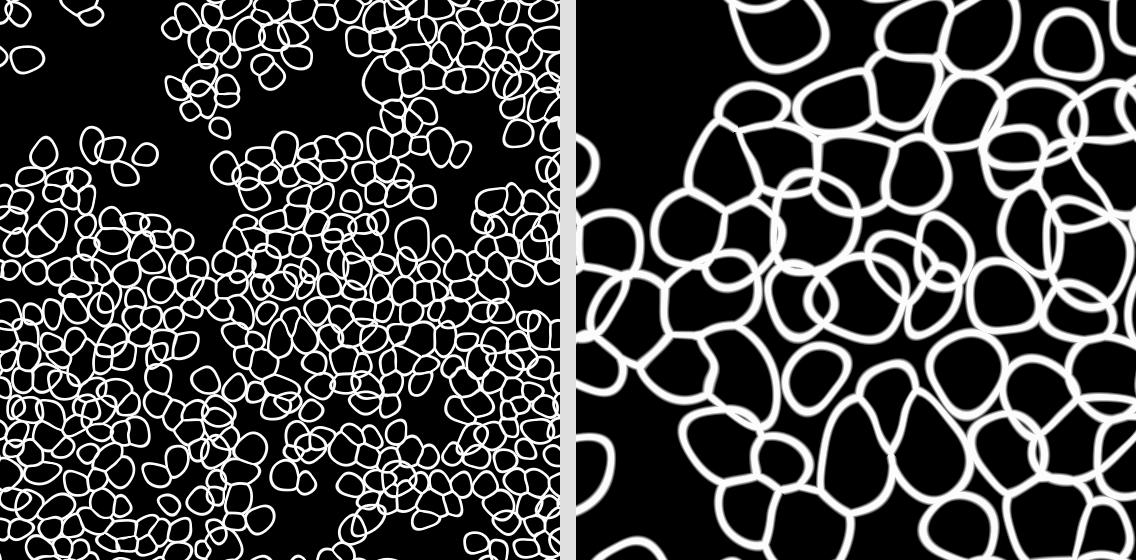
Left: the whole. Right: its middle third, enlarged.
A Shadertoy shader for this pattern:

```glsl
const float CELLS_ACROSS = 24.0;
const float LINE_HALF_WIDTH = 0.0025;
const float EDGE_SOFTNESS = 0.0009;
const float TAU = 6.2831853;
const vec3 BACKGROUND = vec3(0.0);
const vec3 OUTLINE = vec3(0.99);

float hash(vec2 p, float seed) {
    return fract(sin(dot(p, vec2(127.1, 311.7)) + seed * 74.7) * 43758.5453);
}

float valueNoise(vec2 p, float seed) {
    vec2 i = floor(p), f = fract(p);
    f = f * f * (3.0 - 2.0 * f);
    float low = mix(hash(i, seed), hash(i + vec2(1, 0), seed), f.x);
    float high = mix(hash(i + vec2(0, 1), seed), hash(i + vec2(1, 1), seed), f.x);
    return mix(low, high, f.y);
}

mat2 rotation(float angle) {
    float c = cos(angle), s = sin(angle);
    return mat2(c, -s, s, c);
}

// Chance that a grid site is occupied: empty patches and a sparse corner
float density(vec2 id) {
    vec2 fromCorner = id / CELLS_ACROSS - vec2(0.13, 0.87);
    float patches = smoothstep(0.1, 0.45, valueNoise(id * 0.37, 9.0));
    float corner = 0.65 * exp(-14.0 * dot(fromCorner, fromCorner));
    return 0.97 * patches - corner;
}

vec2 siteCentre(vec2 id) {
    float stagger = 0.5 * mod(id.y, 2.0);
    vec2 jitter = vec2(hash(id, 1.0), hash(id, 2.0));
    return id + vec2(stagger, 0.0) + mix(vec2(0.18), vec2(0.82), jitter);
}

// Approximate signed distance to a wobbly ellipse around the origin
float blobDistance(vec2 p, vec2 id) {
    float radius = mix(0.41, 0.68, hash(id, 3.0)) + 0.28 * step(0.97, hash(id, 4.0));
    float stretch = sqrt(mix(1.0, 1.55, hash(id, 5.0)));
    vec2 axes = radius * vec2(stretch, 1.0 / stretch);
    vec2 q = rotation(TAU * hash(id, 6.0)) * p / axes + 1e-4;
    float angle = atan(q.y, q.x);
    float phase = TAU * hash(id, 7.0);
    float wobble = 0.06 * sin(2.0 * angle + phase)
                 + 0.06 * sin(3.0 * angle - 2.0 * phase)
                 + 0.03 * sin(4.0 * angle + 3.0 * phase);
    float k = length(q) * (1.0 + wobble);
    return (k - 1.0) * length(q) / length(q / axes);
}

// Distance to the outlines of one layer; touching blobs share a wall
float layerOutline(vec2 p, float layer) {
    float nearest = 9.0, second = 9.0;
    vec2 nearestDir = vec2(1, 0), secondDir = vec2(-1, 0);
    for (int y = -2; y <= 2; y++)
    for (int x = -2; x <= 2; x++) {
        vec2 id = floor(p) + vec2(x, y);
        float ownLayer = step(0.76, hash(id, 8.0));
        if (ownLayer != layer || hash(id, 10.0) > density(id)) continue;
        vec2 offset = p - siteCentre(id);
        float d = blobDistance(offset, id);
        vec2 dir = normalize(offset + 1e-5);
        if (d < nearest) {
            second = nearest;
            secondDir = nearestDir;
            nearest = d;
            nearestDir = dir;
        } else if (d < second) {
            second = d;
            secondDir = dir;
        }
    }
    float wall = (second - nearest) / max(length(nearestDir - secondDir), 0.3);
    return nearest < 0.0 ? min(-nearest, wall) : nearest;
}

void mainImage(out vec4 fragColor, in vec2 fragCoord) {
    vec2 p = fragCoord / iResolution.y * CELLS_ACROSS;

    // A dense layer, and a sparse one whose outlines cross it
    float d = min(layerOutline(p, 0.0), layerOutline(p, 1.0)) / CELLS_ACROSS;

    float soft = max(EDGE_SOFTNESS, 0.5 / iResolution.y);
    float ink = clamp(0.5 + 0.5 * (LINE_HALF_WIDTH - d) / soft, 0.0, 1.0);
    fragColor = vec4(mix(BACKGROUND, OUTLINE, ink), 1.0);
}
```
